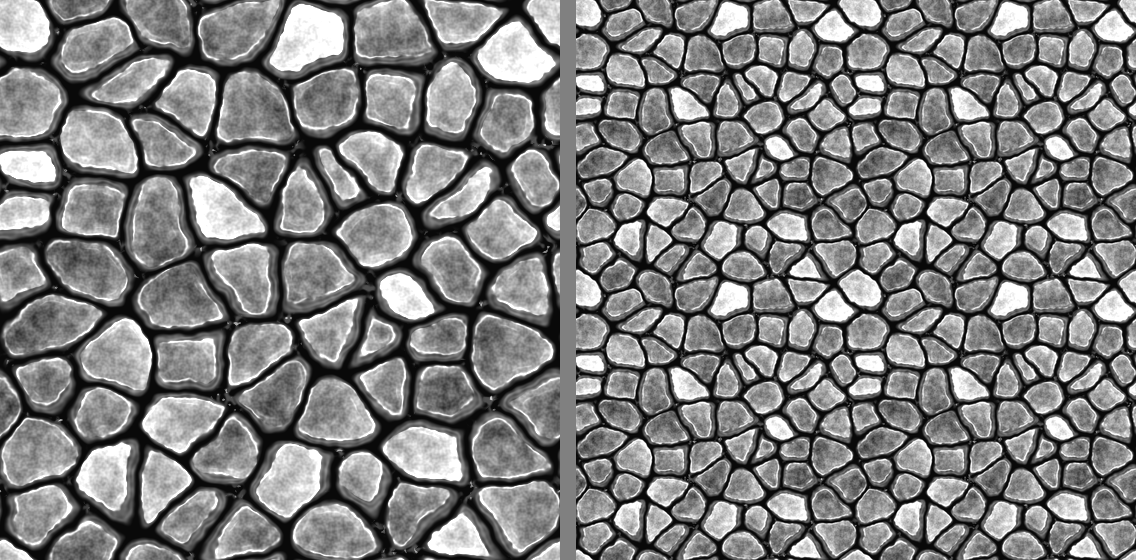
Left, the tile; right, the same tile 2 across and 2 down.
Reproduce this texture procedurally as a Shadertoy shader.

```glsl
const vec2 CELLS = vec2(8.0, 9.0);   // stones across and up the tile
const float JITTER = 0.86;           // irregularity of the stone layout
const float ROUNDING = 17.0;         // higher gives sharper stone corners
const float GAP = 0.008;             // half width of the black joint
const float SLOPE = 0.075;           // distance over which the joint brightens
const float BEVEL_MIN = 0.05;
const float BEVEL_VARIATION = 0.12;
const float RIM_WIDTH = 0.017;
const float JOINT_TONE = 0.035;
const float BEVEL_TONE = 0.41;
const float FACE_DARK = 0.43;
const float FACE_RANGE = 0.27;
const float FACE_BRIGHT = 0.27;      // extra light on the palest stones
const float TAU = 6.28318;

struct Stone {
    vec2 id;        // wrapped cell
    vec2 offset;    // position relative to the stone centre
    float edge;     // rounded distance to the joint
    float face;     // rounded distance to the flat face outline
    float junction; // one where several joints meet
};

vec3 hash3(vec2 cell, int seed) {
    uvec3 v = uvec3(ivec3(ivec2(cell), seed));
    v = v * 1664525u + 1013904223u;
    v.x += v.y * v.z; v.y += v.z * v.x; v.z += v.x * v.y;
    v ^= v >> 16u;
    v.x += v.y * v.z; v.y += v.z * v.x; v.z += v.x * v.y;
    return vec3(v & 0xffffu) / 65535.0;
}

float cornerSlope(vec2 corner, vec2 local, float period, int seed) {
    float angle = TAU * hash3(mod(corner, period), seed).x;
    return dot(vec2(cos(angle), sin(angle)), local);
}

// Gradient noise that wraps over the unit tile, about -0.7 to 0.7
float noise(vec2 uv, float period, int seed) {
    vec2 p = uv * period, i = floor(p), f = p - i;
    vec2 u = f * f * f * (f * (f * 6.0 - 15.0) + 10.0);
    vec2 x = vec2(1.0, 0.0), y = vec2(0.0, 1.0);
    float low = mix(cornerSlope(i, f, period, seed), cornerSlope(i + x, f - x, period, seed), u.x);
    float high = mix(cornerSlope(i + y, f - y, period, seed),
                     cornerSlope(i + 1.0, f - 1.0, period, seed), u.x);
    return mix(low, high, u.y);
}

vec2 stoneCentre(vec2 cell) {
    return cell + 0.5 + JITTER * (hash3(mod(cell, CELLS), 1).xy - 0.5);
}

Stone findStone(vec2 p) {
    // Nearest centre
    vec2 home = floor(p), cell = home, toCentre = vec2(9.0);
    for (int j = -2; j <= 2; j++)
    for (int i = -2; i <= 2; i++) {
        vec2 c = home + vec2(i, j), r = stoneCentre(c) - p;
        if (dot(r, r) < dot(toCentre, toCentre)) { toCentre = r; cell = c; }
    }
    // Soft minimum of the distances to all sides, each with its own bevel
    vec2 id = mod(cell, CELLS);
    float edgeSum = 0.0, faceSum = 0.0, nearest = 9.0;
    for (int j = -2; j <= 2; j++)
    for (int i = -2; i <= 2; i++) {
        if (i == 0 && j == 0) continue;
        vec2 c = cell + vec2(i, j), r = stoneCentre(c) - p;
        vec2 normal = normalize(r - toCentre);
        float d = dot(0.5 * (r + toCentre), normal);
        float h = hash3(mod(c, CELLS) + 16.0 * id, 2).x;
        float bevel = BEVEL_MIN + BEVEL_VARIATION * h * h + 0.025 * max(-normal.y, 0.0);
        edgeSum += exp(-ROUNDING * d);
        faceSum += exp(-ROUNDING * (d - bevel));
        nearest = min(nearest, d);
    }
    float edge = -log(edgeSum) / ROUNDING;
    float face = -log(faceSum) / ROUNDING;
    return Stone(id, -toCentre, edge, face, smoothstep(0.015, 0.038, nearest - edge));
}

float ridge(float d, float width) {
    return exp(-d * d / (width * width));
}

void mainImage(out vec4 fragColor, in vec2 fragCoord) {
    vec2 uv = fragCoord / iResolution.xy;

    // Uneven outlines
    vec2 warp = 0.13 * vec2(noise(uv, 14.0, 3), noise(uv, 14.0, 4))
              + 0.03 * vec2(noise(uv, 48.0, 5), noise(uv, 48.0, 6));
    Stone s = findStone(uv * CELLS + warp);
    vec3 rnd = hash3(s.id, 7);

    // Shared surface noise
    float broad = noise(uv, 18.0, 8);
    float blotch = noise(uv, 42.0, 9);
    float fine = noise(uv, 90.0, 10);
    float grain = noise(uv, 190.0, 11);
    float outline = s.face + 0.018 * fine;

    // Dark joint rising to a streaked bevel
    float streak = sin(s.edge * 95.0 + 7.0 * broad + TAU * rnd.y);
    float bevelTone = BEVEL_TONE + 0.05 * streak + 0.16 * blotch + 0.12 * fine;
    float edge = s.edge + 0.012 * blotch;
    float tone = mix(JOINT_TONE, bevelTone, smoothstep(GAP, GAP + SLOPE, edge));

    // Mottled face, tilted to a random side
    float angle = TAU * rnd.z;
    float tilt = dot(s.offset, vec2(cos(angle), sin(angle)));
    float face = FACE_DARK + FACE_RANGE * rnd.x + FACE_BRIGHT * smoothstep(0.8, 0.95, rnd.x);
    face += 0.22 * tilt + 0.16 * broad + 0.2 * blotch + 0.15 * fine + 0.13 * grain;
    face += 0.1 * ridge(outline - 0.05, 0.05);
    face += 0.13 * ridge(outline - 0.1 - 0.06 * broad, 0.018) * smoothstep(-0.1, 0.3, blotch);
    tone = mix(tone, face, smoothstep(-0.012, 0.014, outline));

    // Broken bright rim around the face
    float worn = smoothstep(-0.35, 0.2, noise(uv, 26.0, 12) + 0.3 * fine);
    tone += 0.52 * ridge(outline - 0.012, RIM_WIDTH) * worn;

    // Rubble and specks in some of the joint crossings
    float patches = s.junction * smoothstep(-0.05, 0.2, noise(uv, 11.0, 13));
    float rubble = smoothstep(-0.1, 0.3, noise(uv, 75.0, 14));
    float speck = smoothstep(0.25, 0.45, noise(uv, 110.0, 15));
    tone += patches * (1.0 - smoothstep(0.0, 0.06, s.edge)) * (0.28 * rubble + 0.5 * speck);

    fragColor = vec4(vec3(clamp(tone, 0.0, 1.0)), 1.0);
}
```
